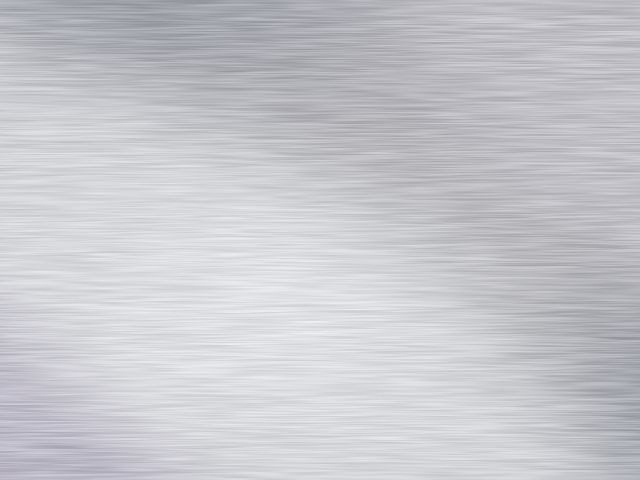
A Shadertoy shader for this texture:

```glsl
// Brushed metal sheet: soft diagonal bands of silver, grey and lavender,
// covered by hair-fine horizontal scratches. The scratches are layers of value
// noise stretched along x, with every row shifted by its own random amount.

#define FINE_ROWS 475.0
#define SCRATCH_CELLS 15.0
#define SCRATCH_LAYERS 3
#define SCRATCH_CONTRAST 0.158
#define SILVER vec3(0.82, 0.825, 0.84)
#define HIGHLIGHT vec3(0.882, 0.887, 0.897)
#define SHADE vec3(0.69, 0.69, 0.71)
#define STEEL vec3(0.60, 0.615, 0.65)
#define LAVENDER vec3(0.72, 0.705, 0.765)
#define PALE_LILAC vec3(0.755, 0.75, 0.775)

float hash(vec2 p) {
    return fract(sin(dot(p, vec2(127.1, 311.7))) * 43758.5453);
}

// One row of smooth noise along x, shifted by a random offset
float rowNoise(float x, float row) {
    x += 57.0 * hash(vec2(row, 3.7));
    float cell = floor(x);
    float t = smoothstep(0.0, 1.0, x - cell);
    return mix(hash(vec2(cell, row)), hash(vec2(cell + 1.0, row)), t);
}

// Rows blend only near their shared edge, which keeps the scratches crisp
float streakNoise(vec2 p) {
    float row = floor(p.y);
    float t = smoothstep(0.2, 0.8, p.y - row);
    return mix(rowNoise(p.x, row), rowNoise(p.x, row + 1.0), t);
}

// Sum of scratch layers from fine to broad, centred on zero
float scratches(vec2 p) {
    float sum = 0.0;
    float weight = 0.62;
    vec2 scale = vec2(SCRATCH_CELLS, FINE_ROWS);
    for (int i = 0; i < SCRATCH_LAYERS; i++) {
        sum += weight * (streakNoise(p * scale + 19.0 * float(i)) - 0.5);
        scale *= vec2(0.72, 0.64);
        weight *= 0.58;
    }
    return sum;
}

float glow(vec2 p, vec2 centre, vec2 radius) {
    vec2 d = (p - centre) / radius;
    return exp(-dot(d, d));
}

// Broad reflections, arranged along the diagonal of the sheet
vec3 reflections(vec2 uv) {
    float diagonal = uv.x + uv.y + 0.03 * sin(5.0 * (uv.x - uv.y));
    vec3 color = mix(LAVENDER, SILVER, smoothstep(0.18, 0.46, diagonal));
    color = mix(color, SHADE, smoothstep(0.86, 1.25, diagonal));
    color = mix(color, PALE_LILAC, smoothstep(1.3, 1.65, diagonal));
    color = mix(color, HIGHLIGHT, 0.9 * glow(uv, vec2(0.41, 0.35), vec2(0.38, 0.28)));
    color = mix(color, STEEL, 0.75 * glow(uv, vec2(0.22, 1.05), vec2(0.36, 0.2)));
    return mix(color, STEEL, 0.7 * glow(uv, vec2(1.05, 0.14), vec2(0.15, 0.24)));
}

void mainImage(out vec4 fragColor, in vec2 fragCoord) {
    vec2 uv = fragCoord / iResolution.xy;
    vec2 p = fragCoord / iResolution.y;

    // Scratches show more in the shaded parts than in the highlight
    vec3 color = reflections(uv);
    float contrast = SCRATCH_CONTRAST * mix(1.15, 0.8, smoothstep(0.68, 0.88, color.g));
    color += contrast * scratches(p);

    fragColor = vec4(clamp(color, 0.0, 1.0), 1.0);
}
```
